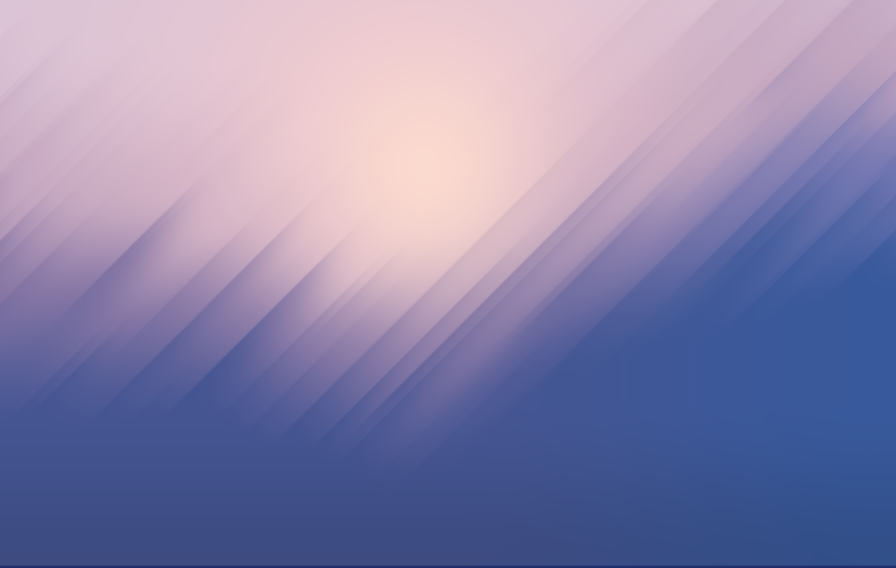
This background is drawn by a Shadertoy shader. Its source:

```glsl
// Soft dusk gradient: pale pink sky over deep blue, with a warm glow.
// A curved horizon is displaced by diagonal bands, each with one crisp
// edge and a long fade, plus noise stretched along the same direction.

float hash(vec2 p) {
    vec3 q = fract(vec3(p.xyx) * 0.1031);
    q += dot(q, q.yzx + 33.33);
    return fract((q.x + q.y) * q.z);
}

float noise(vec2 p) {
    vec2 i = floor(p), f = fract(p);
    f = f * f * (3.0 - 2.0 * f);
    return mix(mix(hash(i), hash(i + vec2(1, 0)), f.x),
               mix(hash(i + vec2(0, 1)), hash(i + vec2(1, 1)), f.x), f.y);
}

// Shade of repeated bands: sharp on the left edge, fading to the right.
float streaks(float across, float along, float width, float seed) {
    float cell = floor(across / width);
    float f = fract(across / width);
    float strength = 0.35 + 0.65 * hash(vec2(cell + 60.0, seed));
    float reach = smoothstep(0.15, 0.7, noise(vec2(along * 2.5, cell * 3.7 + seed + 90.0)));
    return strength * reach * smoothstep(0.0, 0.07, f) * (1.0 - f) * (1.0 - f);
}

float glow(vec2 p, vec2 center, vec2 radius) {
    vec2 d = (p - center) / radius;
    return exp(-dot(d, d));
}

void mainImage(out vec4 fragColor, in vec2 fragCoord) {
    vec2 uv = fragCoord / iResolution.xy;
    vec2 p = vec2(uv.x * 1.58, uv.y);
    float across = p.x - p.y, along = p.x + p.y;

    // Horizon: rises to the right, dips below the glow
    float dip = (p.x - 0.68) / 0.25;
    float horizon = 0.51 + 0.23 * smoothstep(0.7, 1.6, p.x) - 0.11 * exp(-dip * dip);

    // Diagonal displacement of the height above the horizon
    float wisps = noise(vec2(across * 9.0 + 40.0, along * 1.6)) - 0.5;
    float h = p.y - horizon + 0.03 + 0.06 * wisps;
    h -= 0.11 * streaks(across - 0.02, along, 0.12, 3.0);
    h -= 0.06 * streaks(across - 0.045, along, 0.073, 11.0);

    // Blue ground, cooler on the right and darker at the bottom
    float right = smoothstep(0.8, 1.58, p.x);
    vec3 ground = mix(vec3(0.27, 0.335, 0.575), vec3(0.22, 0.35, 0.61), right);
    ground *= mix(0.88, 1.0, smoothstep(0.0, 0.3, p.y));

    // Sky ramp from violet haze to pale lilac
    vec3 haze = mix(vec3(0.51, 0.45, 0.64), vec3(0.46, 0.47, 0.70), right);
    vec3 col = mix(ground, haze, smoothstep(-0.24, 0.03, h));
    col = mix(col, vec3(0.74, 0.63, 0.74), smoothstep(-0.02, 0.19, h));
    col = mix(col, vec3(0.85, 0.765, 0.84), smoothstep(0.12, 0.46, h));

    // Warm halo and bright core
    float lit = smoothstep(-0.16, 0.16, h);
    col = mix(col, vec3(0.94, 0.79, 0.81), 0.85 * lit * glow(p, vec2(0.71, 0.80), vec2(0.50, 0.42)));
    col = mix(col, vec3(0.99, 0.86, 0.81), 0.9 * lit * glow(p, vec2(0.75, 0.70), vec2(0.19, 0.20)));

    // Thin navy rim along the bottom
    col = mix(vec3(0.12, 0.18, 0.42), col, smoothstep(0.002, 0.006, p.y));

    fragColor = vec4(col, 1.0);
}
```
